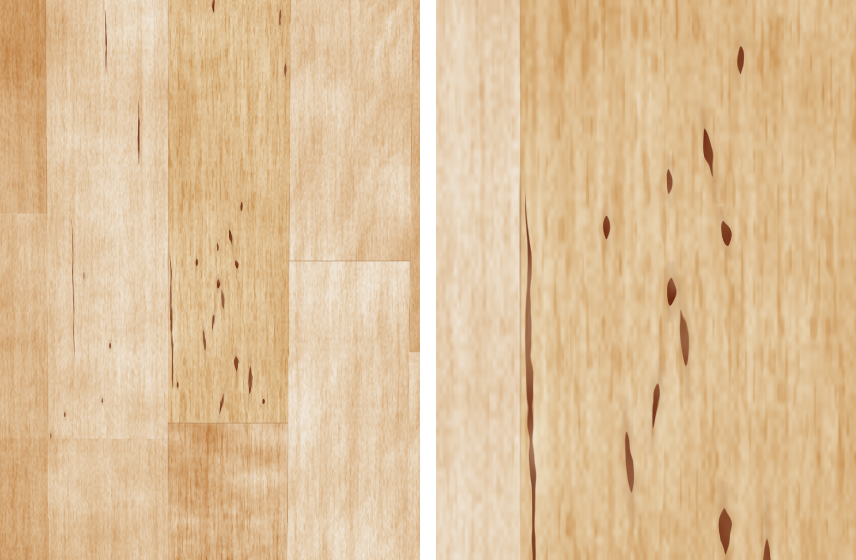
Left, the full canvas; right, a detail of the centre.
Reproduce this texture procedurally as a Shadertoy shader.

```glsl
// Butcher-block birch planks: fine grain, curly figure, thin seams and dark mineral flecks.
#define PITCH_TOP 0.2915
#define PITCH_BOTTOM 0.284
#define SEAM_WIDTH 0.0008
#define FIBRE_SCALE vec2(230.0, 11.0)
#define GRAIN_SCALE vec2(75.0, 1.3)
#define FLECKS 22
#define CRACKS 4
#define DARK_WOOD vec3(0.77, 0.545, 0.32)
#define PALE_WOOD vec3(0.925, 0.866, 0.785)
#define FLECK_COLOR vec3(0.43, 0.16, 0.06)
#define SEAM_COLOR vec3(0.66, 0.45, 0.27)

float hash(vec2 p) {
    return fract(sin(dot(p, vec2(127.1, 311.7))) * 43758.5);
}

float noise(vec2 p) {
    vec2 i = floor(p), f = fract(p);
    f = f * f * (3.0 - 2.0 * f);
    return mix(mix(hash(i), hash(i + vec2(1, 0)), f.x),
               mix(hash(i + vec2(0, 1)), hash(i + vec2(1, 1)), f.x), f.y);
}

float fbm(vec2 p) {
    float sum = 0.0, amp = 0.53;
    for (int i = 0; i < 4; i++) {
        sum += amp * noise(p);
        p = p * 2.03 + 17.3;
        amp *= 0.5;
    }
    return sum;
}

// Coverage of a tapered sliver with ragged, broken edges
float sliver(vec2 p, vec2 center, float halfLength, float halfWidth, float lean, float soft) {
    vec2 d = p - center;
    d.x -= lean * d.y + 0.003 * (noise(vec2(center.x * 91.0, p.y * 22.0)) - 0.5);
    float taper = 1.0 - d.y * d.y / (halfLength * halfLength);
    float ragged = 0.35 + 1.3 * noise(vec2(p.x * 200.0, p.y * 75.0) + center * 50.0);
    float width = halfWidth * (taper > 0.0 ? taper * ragged : 3.0 * taper);
    return smoothstep(soft, -soft, abs(d.x) - width) * smoothstep(0.0, 0.2, taper);
}

void mainImage(out vec4 fragColor, in vec2 fragCoord) {
    vec2 p = fragCoord / iResolution.x;
    float height = iResolution.y / iResolution.x;
    float soft = max(0.8 / iResolution.x, 0.0007);

    // Slightly fanned columns, each cut by one end joint
    float rise = p.y / height;
    float pitch = mix(PITCH_BOTTOM, PITCH_TOP, rise);
    float u = (p.x - mix(0.116, 0.109, rise)) / pitch;
    int column = clamp(int(floor(u)) + 1, 0, 4);
    float joints[5] = float[5](0.825, 0.288, 0.326, 0.712, 0.495);
    float upperTone[5] = float[5](0.33, 0.72, 0.52, 0.71, 0.46);
    float lowerTone[5] = float[5](0.60, 0.60, 0.42, 0.82, 0.70);
    float joint = joints[column];
    float upper = smoothstep(-soft, soft, p.y - joint);
    float tone = mix(lowerTone[column], upperTone[column], upper);
    if (column == 0) tone -= 0.1 * smoothstep(0.295, 0.285, p.y);
    vec2 offset = vec2(float(column) * 13.7, step(joint, p.y) * 7.1);

    // Broad stains and growth lines
    float stain = fbm(p * vec2(4.0, 5.5) + offset);
    tone += 0.55 * (stain - 0.5);
    vec2 bent = p + vec2(0.03 * fbm(p * vec2(3.0, 2.0) + offset), 0.0);
    tone += 0.2 * (noise(bent * GRAIN_SCALE + offset) - 0.5);
    float growthLine = smoothstep(0.72, 0.95, noise(bent * vec2(120.0, 0.8) + offset));
    tone -= 0.13 * growthLine;

    // Fine fibres, short pores and a sandy sheen
    float coarse = column == 2 ? 0.28 : 0.14;
    tone += coarse * (noise(p * FIBRE_SCALE + offset) - 0.5);
    float pore = smoothstep(0.62, 0.9, noise(p * vec2(310.0, 38.0) + offset));
    tone -= (column == 2 ? 0.22 : 0.13) * (pore - 0.15);
    tone += 0.22 * (noise(p * vec2(350.0, 150.0)) - 0.5);

    // Figure: curl on the right, cathedral arch and flame in the middle
    if (column >= 3) {
        float curl = fbm(vec2(p.x * 30.0 - p.y * 12.0 + 4.0 * stain, p.y * 3.0) + offset);
        tone += 0.42 * (curl - 0.5);
    } else if (column == 2) {
        float arch = p.y - 1.07 - 14.0 * (p.x - 0.48) * (p.x - 0.48);
        float rings = sin(arch * 85.0 + 5.0 * stain) * smoothstep(0.0, 0.06, arch);
        float flame = fbm(p * vec2(9.0, 20.0) + offset) - 0.5;
        float paleBand = smoothstep(0.06, 0.0, abs(p.x - 0.61));
        tone += mix(0.9 * flame, 0.05 * rings + 0.12 * paleBand, upper);
    } else {
        tone += 0.28 * (fbm(p * vec2(7.0, 14.0) + offset) - 0.5);
    }

    // Gentle falloff toward the corners
    vec2 fromCenter = (p - vec2(0.55, 0.5 * height)) / vec2(1.0, height);
    tone += 0.06 - 0.25 * dot(fromCenter, fromCenter);
    tone = clamp(tone, -0.15, 1.12);
    vec3 color = mix(DARK_WOOD, PALE_WOOD, tone);
    color += vec3(0.02, 0.018, -0.012) * tone * (1.0 - tone) * 2.0;
    if (column == 2) color.b -= 0.025 * upper;

    // Faint broken seams between columns, crisper lines at plank ends
    float seamDistance = abs(fract(u + 0.5) - 0.5) * pitch;
    float seam = smoothstep(SEAM_WIDTH + soft, SEAM_WIDTH - soft, seamDistance);
    color = mix(color, SEAM_COLOR, seam * 0.5 * smoothstep(0.2, 0.9, noise(vec2(u, p.y * 14.0))));
    float endLine = smoothstep(SEAM_WIDTH + soft, SEAM_WIDTH - soft, abs(p.y - joint));
    color = mix(color, SEAM_COLOR, endLine * (column == 2 || column == 3 ? 0.65 : 0.08));

    // Long hairline cracks along the grain
    for (int i = 0; i < CRACKS; i++) {
        float k = float(i);
        vec2 center = vec2(0.174 + 0.078 * k, 0.93 + 0.36 * sin(1.9 * k - 0.9));
        float halfLength = 0.11 + 0.06 * cos(2.094 * k);
        float crack = sliver(p, center, halfLength, 0.0008 + 0.0005 * k, -0.015, soft);
        color = mix(color, FLECK_COLOR, (0.5 + 0.4 * noise(vec2(k, p.y * 30.0))) * crack);
    }

    // Mineral flecks: a cluster in the middle plank, then a sparse scatter
    for (int i = 0; i < FLECKS; i++) {
        float k = float(i);
        vec2 h = vec2(hash(vec2(k, 3.1)), hash(vec2(k, 8.7)));
        bool clustered = i < 9;
        vec2 center = clustered ? vec2(0.47 + 0.13 * h.x, 0.35 + 0.05 * k + 0.03 * h.y)
                                : vec2(0.12 + 0.57 * h.x, height * h.y);
        float size = clustered ? 1.0 : 0.55;
        float halfLength = size * (0.01 + 0.028 * h.y * h.y);
        float lean = clustered ? 0.6 * (hash(h) - 0.6) : 0.0;
        float fleck = sliver(p, center, halfLength, size * (0.0022 + 0.0026 * h.x), lean, soft);
        float halo = sliver(p, center, halfLength * 2.2, 0.004, lean, 0.005);
        color = mix(color, SEAM_COLOR, 0.3 * size * halo);
        float density = 0.55 + 0.45 * noise(p * vec2(90.0, 60.0) + k);
        color = mix(color, FLECK_COLOR, density * fleck);
    }
    fragColor = vec4(clamp(color, 0.0, 1.0), 1.0);
}
```
